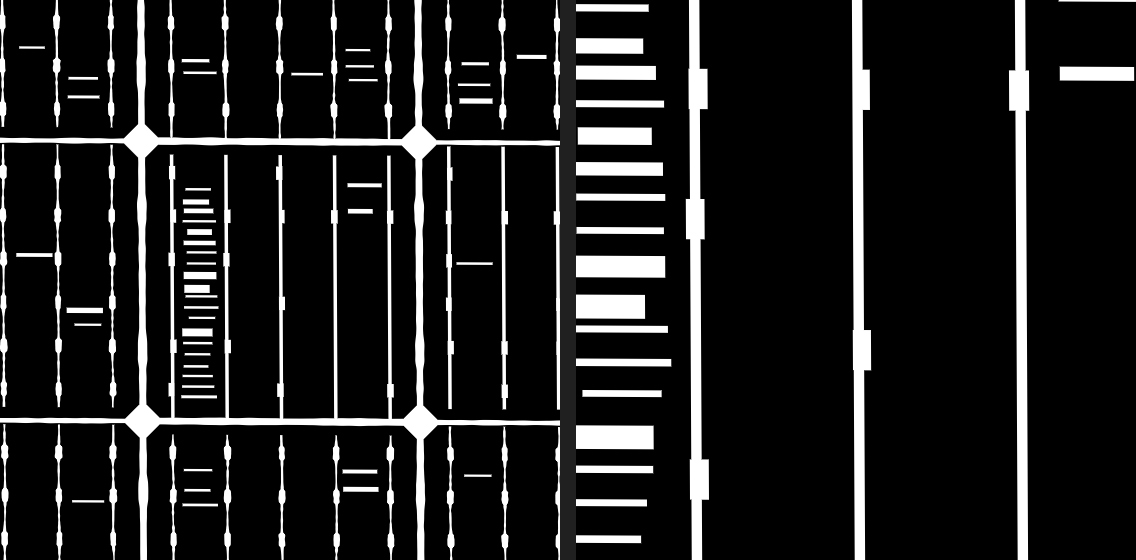
Left: the whole. Right: its middle third, enlarged.
A Shadertoy shader for this pattern:

```glsl
// White worn grid on black: large cells with diamond joints, each holding five
// beaded strands and short stacked bars. Cells come from a floor/fract repeat,
// shapes are distance functions, and wear is hashed per cell, strand and bar.
#define ORIGIN vec2(0.254, 0.247)    // lower left corner of the central cell
#define CELL vec2(0.495, 0.5)        // size of a large cell
#define STRAND_GAP 0.097             // spacing of thin strands
#define BEAD_GAP 0.0775              // spacing of beads along a strand
#define FRAME_HALF 0.0062            // half width of the thick frame
#define JOINT_SIZE 0.036             // reach of the diamond joints
#define SKEW 0.005                   // slight turn of the whole grid
#define WEAR 0.0012                  // roughness of worn edges
#define DENSE_BARS 20                // bars in the crowded column
#define SPARSE_BARS 4                // most bars in other columns

float hash(vec2 p) {
    return fract(sin(dot(p, vec2(127.1, 311.7))) * 43758.5453);
}

float noise(float x, float seed) {
    float i = floor(x), f = fract(x);
    return mix(hash(vec2(i, seed)), hash(vec2(i + 1.0, seed)), f * f * (3.0 - 2.0 * f));
}

float box(vec2 p, vec2 halfSize) {
    vec2 d = abs(p) - halfSize;
    return max(d.x, d.y);
}

// Thick frame with soft swellings and diamond joints
float frame(vec2 p, vec2 g, vec2 id) {
    vec2 nearest = round(g);
    vec2 d = abs(g - nearest) * CELL;
    vec2 swell = abs(fract(g * 2.0) - 0.5) * CELL * 0.5;
    vec2 bulge = 1.0 - smoothstep(0.012, 0.034, swell);
    float roughX = noise(p.y * 65.0, nearest.x + 7.0) - 0.5;
    float roughY = noise(p.x * 45.0, nearest.y + 19.0) - 0.5;
    float vertical = d.x - FRAME_HALF - 0.0022 * bulge.y - WEAR * roughX;
    float halfRow = id.x == 0.0 ? FRAME_HALF : 0.0043;
    float horizontal = d.y - halfRow - 0.0006 * bulge.x - WEAR * roughY;
    float joint = (d.x + d.y - JOINT_SIZE) * 0.7071;
    return min(min(vertical, horizontal), joint);
}

// Five thin strands per cell: clean with square beads, or worn with tapered ones
float strands(vec2 q, vec2 id) {
    float k = clamp(round(q.x / STRAND_GAP), -2.0, 2.0);
    float j = clamp(floor(q.y / BEAD_GAP), -3.0, 2.0);
    vec2 d = vec2(q.x - k * STRAND_GAP, q.y - (j + 0.5) * BEAD_GAP);
    vec2 seed = id * 17.0 + vec2(k, j) * 3.1;
    float strandSeed = id.x * 13.0 + id.y * 29.0 + k;
    float h = hash(seed);
    float shape;
    if (id.y == 0.0 && id.x >= 0.0) {
        float keep = step(0.15 + 0.55 * hash(vec2(strandSeed, 4.0)), h);
        float side = (hash(seed + 5.3) - 0.5) * 0.005;
        float bead = box(d - vec2(side, 0.0), vec2(0.0045 + 0.0015 * h, 0.012));
        shape = min(abs(d.x) - 0.0031, mix(1.0, bead, keep));
    } else {
        float along = abs(d.y);
        float bead = 1.0 - smoothstep(0.009, 0.014, along);
        float taper = 1.0 - smoothstep(0.006, 0.028, along);
        float rough = noise(q.y * 150.0, strandSeed) - 0.5;
        float halfWidth = 0.0018 + 0.0013 * taper + (0.0020 + 0.0014 * h) * bead;
        float drift = (noise(q.y * 22.0, strandSeed + 3.0) - 0.5) * 0.0015;
        shape = abs(d.x - drift) - halfWidth - WEAR * rough;
    }
    // Space left free below and above the strand
    vec2 ends = id.x == 0.0 ? vec2(0.004, 0.024) : vec2(0.024, 0.007);
    float cut = max(q.y - 0.5 * CELL.y + ends.y, -q.y - 0.5 * CELL.y + ends.x);
    return max(shape, cut);
}

// Short bars: one crowded column, loose clusters elsewhere
float bars(vec2 p, vec2 q, vec2 id) {
    float col = floor(q.x / STRAND_GAP);
    if (col < -2.0 || col > 1.0) return 1.0;
    bool dense = id == vec2(0.0) && col == -2.0;
    bool outer = abs(col + 0.5) > 1.0;
    vec2 seed = id * 23.0 + vec2(col * 5.0, 2.0);
    float count = floor(hash(seed) * (outer ? 3.0 : 1.7) + (outer ? 1.0 : 0.0));
    if (dense) count = float(DENSE_BARS);

    // Cluster centre stays inside the visible part of the cell
    float base = ORIGIN.y + id.y * CELL.y;
    float low = max(base, 0.0) + 0.09;
    float high = min(base + CELL.y, 1.0) - 0.09;
    float cluster = mix(low, high, hash(seed + 1.7));
    float x = q.x - (col + 0.5) * STRAND_GAP;
    float nearest = 1.0;
    for (int i = 0; i < max(DENSE_BARS, SPARSE_BARS); i++) {
        float n = float(i);
        if (n >= count) break;
        vec2 s = seed + vec2(n * 1.3, n * 2.9);
        float a = hash(s + 3.1), b = hash(s + 6.7), c = hash(s + 9.2);
        float y = cluster + (n - 0.5 * (count - 1.0)) * 0.034 + (a - 0.5) * 0.022;
        if (dense) y = base + mix(0.425, 0.035, (n + 0.5) / count) + (a - 0.5) * 0.011;
        vec2 size = vec2(mix(0.022, 0.033, c), 0.002 + (dense ? 0.0055 : 0.003) * b * b);
        nearest = min(nearest, box(vec2(x - (a - 0.5) * 0.014, p.y - y), size));
    }
    return nearest;
}

void mainImage(out vec4 fragColor, in vec2 fragCoord) {
    vec2 p = fragCoord / iResolution.xy;
    p += SKEW * (p.yx - 0.5);
    vec2 g = (p - ORIGIN) / CELL;
    vec2 id = floor(g);
    vec2 q = (fract(g) - 0.5) * CELL;
    float d = min(frame(p, g, id), min(strands(q, id), bars(p, q, id)));
    float ink = clamp(0.5 - d * min(iResolution.x, iResolution.y), 0.0, 1.0);
    fragColor = vec4(vec3(ink), 1.0);
}
```
